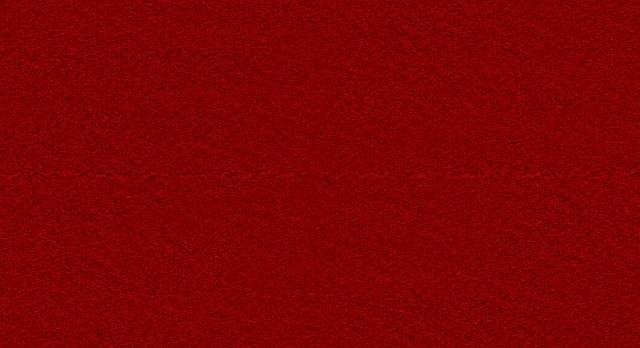
Write a WebGL 2 fragment shader that draws this pattern.

```glsl
#version 300 es
precision highp float;

uniform vec2 u_resolution;
out vec4 fragColor;

float hash(vec2 cell) {
    return fract(sin(dot(cell, vec2(127.1, 311.7))) * 43758.5453);
}

float valueNoise(vec2 p) {
    vec2 cell = floor(p);
    vec2 f = fract(p);
    f = f * f * (3.0 - 2.0 * f);
    float low = mix(hash(cell), hash(cell + vec2(1.0, 0.0)), f.x);
    float high = mix(hash(cell + vec2(0.0, 1.0)), hash(cell + 1.0), f.x);
    return mix(low, high, f.y);
}

// Slanted streaks; the difference of neighbours keeps broad clumps out
float streaks(vec2 p, float angle, vec2 density) {
    float c = cos(angle), s = sin(angle);
    vec2 q = mat2(c, -s, s, c) * p * density.x * vec2(1.0, density.y) + 400.0;
    return valueNoise(q) - valueNoise(q + vec2(0.3, 1.0));
}

float band(float d, float width) {
    return exp(-d * d / (width * width));
}

void main() {
    vec2 p = (gl_FragCoord.xy - 0.5 * u_resolution) / u_resolution.y;
    float radius = length(p);
    float patches = valueNoise(p * 9.0 + 31.0);

    // Fine grain in two slanted layers
    float grain = 0.5 * (hash(floor(p * 277.0) + 700.0) - 0.5);
    grain += 0.36 * streaks(p, 0.45, vec2(170.0, 1.6));
    grain += 0.26 * streaks(p, -0.6, vec2(160.0, 1.5));

    // Broken woven dashes, strongest in two opposite lobes
    vec2 warp = 2.5 * vec2(valueNoise(p * 24.0), valueNoise(p * 24.0 + 70.0));
    float weave = sin(p.x * 390.0 + warp.x) * sin(p.y * 360.0 + warp.y);
    vec2 lobe = (abs(p) - vec2(0.28, 0.15)) / vec2(0.24, 0.12);
    float inLobe = step(0.0, p.x * p.y) * exp(-dot(lobe, lobe));
    grain += weave * (0.04 + 0.16 * inLobe) * smoothstep(0.25, 0.75, patches);

    // Slightly calmer centre, upright strip and slanted arms
    float amplitude = 0.36 + 0.04 * smoothstep(0.05, 0.75, radius) + 0.06 * (patches - 0.5);
    float arm = p.y - 0.33 * p.x;
    amplitude *= 1.0 - 0.22 * band(arm, 0.02 + 0.03 * radius) * smoothstep(0.75, 0.3, radius);
    amplitude *= 1.0 - 0.1 * band(p.x + 0.01, 0.06);

    // Fainter upright seam of short level dashes
    float upright = band(p.x + 0.02, 0.03) * smoothstep(0.25, 0.5, abs(p.y));
    grain += upright * 0.18 * sin(p.y * 420.0 + 5.0 * valueNoise(p * 60.0));

    // Rough level seam across the whole width
    float seam = band(p.y + 0.003, 0.011);
    float knots = streaks(p, 0.5, vec2(80.0, 1.5)) + 0.6 * streaks(p, -0.7, vec2(110.0, 1.3));
    float red = 0.497 + grain * amplitude + 0.22 * seam * knots;

    // Scattered dark pits and bright flecks
    float speck = valueNoise(p * 210.0 + 900.0);
    red -= 0.2 * smoothstep(0.84, 0.97, speck);
    red += 0.16 * smoothstep(0.16, 0.03, speck);

    fragColor = vec4(clamp(red, 0.0, 1.0), 0.0, 0.0, 1.0);
}
```
